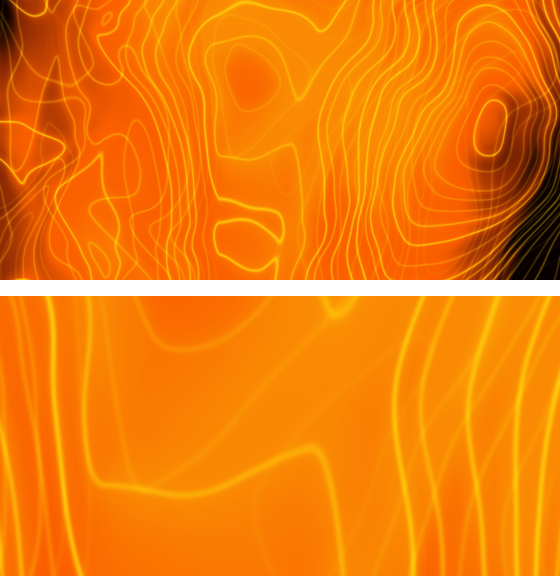
Top: the whole. Bottom: its middle third, enlarged.
Reproduce this background procedurally as a Shadertoy shader.

```glsl
// Molten orange marbling crossed by thin glowing yellow contour strands.

float hash(float n) { return fract(sin(n * 91.37) * 4758.54); }

vec2 gradient(vec2 cell) {
    float angle = 6.2832 * fract(sin(dot(cell, vec2(127.1, 311.7))) * 4375.85);
    return vec2(cos(angle), sin(angle));
}

// Gradient noise, roughly -0.7 to 0.7
float noise(vec2 p) {
    vec2 i = floor(p), f = p - i;
    vec2 u = f * f * f * (f * (f * 6.0 - 15.0) + 10.0);
    vec2 e = vec2(1, 0);
    return mix(mix(dot(gradient(i), f), dot(gradient(i + e), f - e), u.x),
               mix(dot(gradient(i + e.yx), f - e.yx), dot(gradient(i + 1.0), f - 1.0), u.x), u.y);
}

// Height of the folded liquid; its contours become the strands
float flow(vec2 p, float seed) {
    float leftSide = smoothstep(0.95, 0.35, p.x);
    float fold = mix(0.16, 0.31, leftSide), frequency = 1.8;
    vec2 q = p;
    for (int i = 0; i < 3; i++) {
        vec2 s = q * frequency + seed + float(i) * 5.3;
        q += fold * vec2(noise(s), noise(s.yx + 17.4));
        fold *= 0.5;
        frequency *= 1.6;
    }
    // Tall tilted lobe on the right, upright seam on the left
    vec2 v = q - vec2(1.66, 0.45);
    float lobe = length(vec2(0.95 * v.x - 0.3 * v.y, 0.45 * (0.3 * v.x + 0.95 * v.y)));
    float seam = smoothstep(0.8, 0.4, q.x);
    return 0.8 * smoothstep(0.0, 0.6, lobe) + 0.45 * seam
         + mix(0.3, 0.42, leftSide) * noise(q * mix(vec2(1.7), vec2(3.4, 1.5), leftSide) + seed);
}

// x: sharp strand, y: soft halo, z: height
vec3 strands(vec2 p, float seed, float density) {
    float h = flow(p, seed), e = 0.001;
    float slope = length(vec2(flow(p + vec2(e, 0), seed), flow(p + vec2(0, e), seed)) - h) / e;
    float level = floor(h * density);
    float offset = abs(fract(h * density) - 0.3 - 0.4 * hash(level + seed)) / density;
    float d = offset / (slope + 0.2);
    float width = max(0.0032, 0.75 / iResolution.y);
    float strength = mix(0.3, 1.0, hash(level * 1.7 + seed + 4.0));
    strength *= smoothstep(0.003, 0.018, 1.0 / (density * (slope + 0.01)));
    return vec3(strength * exp(-d * d / (width * width)), strength * exp(-d / 0.014), h);
}

vec3 palette(float heat) {
    vec3 c = mix(vec3(0.03, 0.0, 0.0), vec3(0.55, 0.16, 0.01), smoothstep(0.0, 0.27, heat));
    c = mix(c, vec3(0.98, 0.37, 0.0), smoothstep(0.22, 0.5, heat));
    c = mix(c, vec3(0.98, 0.54, 0.01), smoothstep(0.5, 0.75, heat));
    return mix(c, vec3(1.0, 0.8, 0.04), smoothstep(0.75, 1.0, heat));
}

void mainImage(out vec4 fragColor, in vec2 fragCoord) {
    vec2 p = fragCoord / iResolution.xy * vec2(2, 1);
    vec3 bold = strands(p, 2.6, 17.0);
    vec3 faint = strands(p, 31.2, 15.0);
    float leftSide = smoothstep(0.9, 0.3, p.x);
    float rightEdge = smoothstep(1.6, 2.0, p.x);

    // Broad warmth, brightest above the centre
    float heat = 0.54 + 0.2 * noise(p * 1.9 + 8.3) - 0.06 * leftSide;
    heat += 0.17 * exp(-4.0 * dot(p - vec2(1.0, 0.8), p - vec2(1.0, 0.8)));

    // Silky bands that follow the flow
    heat += (0.13 + 0.2 * rightEdge) * noise(vec2(bold.z * 8.0, 3.4));
    heat += 0.12 * noise(vec2(faint.z * 7.0, 9.6));

    // Burnt corners and right edge
    heat -= 0.65 * smoothstep(1.0, 0.0, length((p - vec2(2.05, 0.0)) * vec2(1.7, 1.0)));
    heat -= 0.22 * smoothstep(1.75, 2.02, p.x);
    heat -= 0.25 * smoothstep(0.45, 0.0, length(p - vec2(0, 1)));
    heat -= 0.12 * smoothstep(0.12, 0.0, p.x);

    // Halos warm the liquid, then the strands lie on top
    heat += 0.1 * bold.y + 0.04 * faint.y;
    vec3 color = palette(heat);
    float glow = 0.85 * bold.x + mix(0.22, 0.45, leftSide) * faint.x;
    glow *= mix(0.45, 1.0, smoothstep(0.05, 0.45, heat));
    color = mix(color, vec3(1.0, 0.8, 0.04), min(glow, 1.0));
    fragColor = vec4(color, 1.0);
}
```
